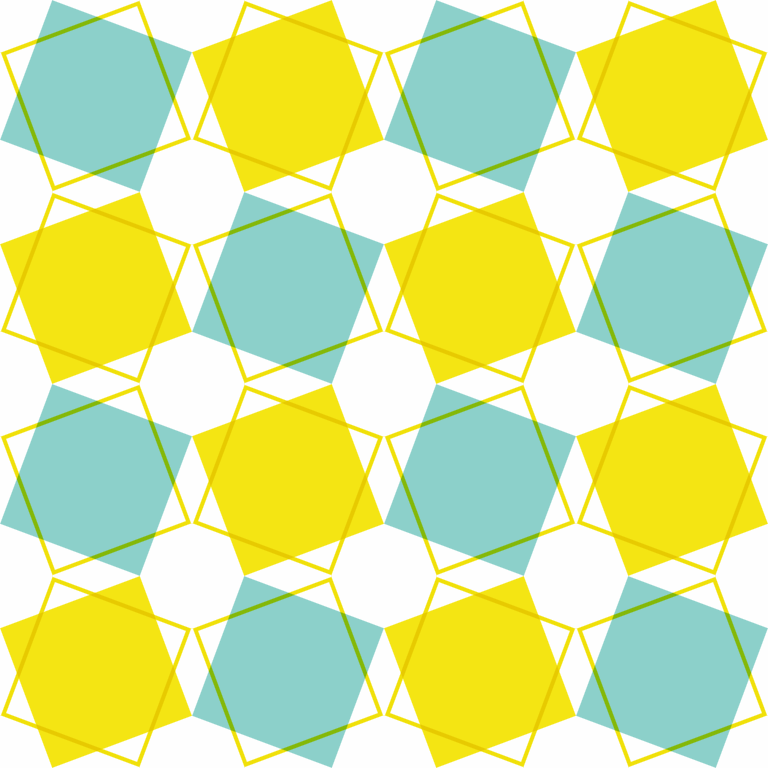
A WebGL 2 fragment shader for this pattern:

```glsl
#version 300 es
precision highp float;
// Checkerboard of tilted teal and yellow squares, each crossed by a mirrored yellow outline.

uniform vec2 u_resolution;
out vec4 fragColor;

const float REPEATS = 4.0;      // cells across and down
const float TILT = 0.357;       // radians
const float HALF_SIDE = 0.388;  // in cells, so the corners touch the cell border
const float OUTLINE_INSET = 0.003;
const float LINE_WIDTH = 0.021;

const vec3 PAPER = vec3(0.998, 0.998, 0.996);
const vec3 YELLOW = vec3(0.957, 0.898, 0.075);
const vec3 TEAL = vec3(0.549, 0.816, 0.792);
const vec3 LINE_INK = vec3(0.945, 0.882, 0.035);

// Signed distance to a sharp-cornered square turned counterclockwise.
float tiltedSquare(vec2 p, float angle, float halfSide) {
    float c = cos(angle), s = sin(angle);
    vec2 q = abs(vec2(c * p.x + s * p.y, c * p.y - s * p.x));
    return max(q.x, q.y) - halfSide;
}

// Antialiased coverage of the inside of a distance field.
float coverage(float dist, float pixel) {
    return clamp(0.5 - dist / pixel, 0.0, 1.0);
}

// Band of the given width just inside a shape's edge.
float innerBand(float dist, float width) {
    return abs(dist + 0.5 * width) - 0.5 * width;
}

// Transparent ink multiplied over what lies below.
vec3 overprint(vec3 base, vec3 ink, float amount) {
    return base * mix(vec3(1.0), ink, amount);
}

void main() {
    vec2 grid = gl_FragCoord.xy / u_resolution * REPEATS;
    float pixel = 1.2 * REPEATS / min(u_resolution.x, u_resolution.y);
    vec2 cell = floor(grid);
    vec2 p = fract(grid) - 0.5;

    // Alternate the colour and the direction of tilt.
    float isTeal = mod(cell.x + cell.y, 2.0);
    float angle = mix(TILT, -TILT, isTeal);

    // Filled square
    float fillDist = tiltedSquare(p, angle, HALF_SIDE);
    vec3 color = mix(PAPER, mix(YELLOW, TEAL, isTeal), coverage(fillDist, pixel));

    // Mirrored outline, overprinted
    float outlineDist = tiltedSquare(p, -angle, HALF_SIDE - OUTLINE_INSET);
    float line = coverage(innerBand(outlineDist, LINE_WIDTH), pixel);
    color = overprint(color, LINE_INK, line);

    fragColor = vec4(color, 1.0);
}
```
